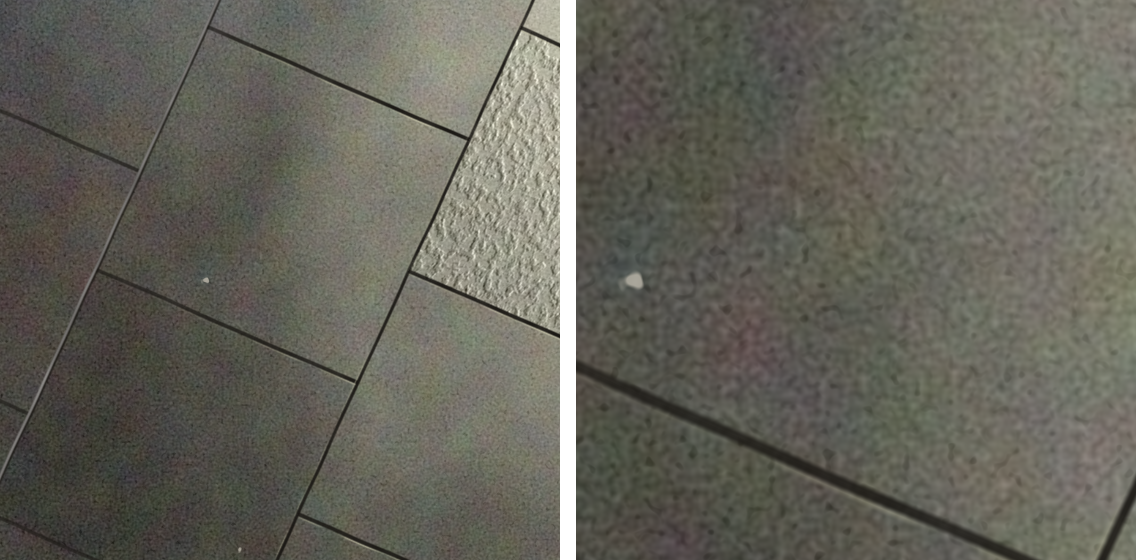
Left, the full canvas; right, a detail of the centre.
This texture is drawn by a Shadertoy shader. Its source:

```glsl
// Slanted stone paving: three columns of square slabs with staggered cross joints,
// lit from the upper right. Slabs come from a skewed grid with a per-column shift;
// stains, grain and the one riven slab are built from gradient noise.

const vec2 ACROSS = vec2(0.909, -0.416);   // normal of the long joints
const vec2 ALONG = vec2(0.397, 0.918);     // normal of the cross joints
const vec2 SLAB = vec2(0.510, 0.4765);     // slab pitch in canvas units
const vec3 STONE_TINT = vec3(1.0, 0.99, 0.89);
const vec3 GAP_COLOR = vec3(0.10, 0.09, 0.075);
const vec3 EDGE_COLOR = vec3(0.74, 0.73, 0.63);

vec2 hash2(vec2 p) {
    vec3 q = fract(p.xyx * vec3(0.1031, 0.1030, 0.0973));
    q += dot(q, q.yzx + 33.33);
    return fract((q.xx + q.yz) * q.zy);
}

float cornerSlope(vec2 cell, vec2 offset) {
    return dot(hash2(cell) * 2.0 - 1.0, offset);
}

float gradientNoise(vec2 p) {
    vec2 i = floor(p), f = fract(p), e = vec2(1.0, 0.0);
    vec2 w = f * f * f * (f * (f * 6.0 - 15.0) + 10.0);
    float low = mix(cornerSlope(i, f), cornerSlope(i + e, f - e), w.x);
    float high = mix(cornerSlope(i + e.yx, f - e.yx), cornerSlope(i + 1.0, f - 1.0), w.x);
    return mix(low, high, w.y);
}

float fbm(vec2 p, int octaves) {
    float sum = 0.0, gain = 1.0;
    for (int i = 0; i < octaves; i++) {
        sum += gain * gradientNoise(p);
        p = mat2(1.6, 1.2, -1.2, 1.6) * p + 17.3;
        gain *= 0.55;
    }
    return sum;
}

// Soft-edged line around d = 0
float band(float d, float halfWidth, float soft) {
    return 1.0 - smoothstep(halfWidth - soft, halfWidth + soft, abs(d));
}

float softSpot(vec2 p, vec2 center, vec2 radius) {
    vec2 r = (p - center) / radius;
    return exp(-dot(r, r));
}

// Brightness of the raking light over the floor
float lampLight(vec2 p) {
    float reach = clamp((dot(p, vec2(0.8, 0.35)) - 0.15) / 0.85, 0.0, 1.3);
    return mix(0.262, 0.57, pow(reach, 1.35));
}

// Broad worn patches, polished or darkened
float wear(vec2 p) {
    return 0.06 * softSpot(p, vec2(0.63, 0.60), vec2(0.11, 0.24))
         + 0.05 * softSpot(p, vec2(0.80, 0.86), vec2(0.10, 0.12))
         + 0.04 * softSpot(p, vec2(0.66, 0.24), vec2(0.10, 0.16))
         - 0.06 * softSpot(p, vec2(0.50, 0.77), vec2(0.09, 0.12))
         - 0.04 * softSpot(p, vec2(0.42, 0.60), vec2(0.13, 0.12))
         - 0.06 * softSpot(p, vec2(0.58, 0.98), vec2(0.10, 0.08))
         - 0.09 * softSpot(p, vec2(0.95, 0.04), vec2(0.26, 0.13));
}

// Height of the riven slab: densely chipped surface
float rivenHeight(vec2 q) {
    return smoothstep(-0.45, 0.20, fbm(q * vec2(66.0, 46.0), 3));
}

float rivenRelief(vec2 q) {
    return rivenHeight(q + vec2(0.003, 0.002)) - rivenHeight(q);
}

vec3 stains(vec2 p) {
    return vec3(fbm(p * 15.0 + 3.0, 4), fbm(p * 14.0 + 41.0, 4), fbm(p * 15.0 + 87.0, 4));
}

void mainImage(out vec4 fragColor, in vec2 fragCoord) {
    vec2 p = fragCoord / iResolution.y;
    float soft = max(0.0020, 0.8 / iResolution.y);

    // Slab grid: column first, then rows shifted by column
    vec2 q = vec2(dot(p, ACROSS), dot(p, ALONG));
    vec2 wobble = 0.003 * vec2(gradientNoise(p * 9.0), gradientNoise(p * 9.0 + 50.0));
    float u = (q.x + wobble.x + 0.061) / SLAB.x;
    float column = floor(u);
    float shift = 0.068 + 0.2055 * abs(column) + 0.0135 * column;
    float v = (q.y + wobble.y - shift) / SLAB.y;
    float row = floor(v);
    float seam = round(u);
    vec2 d = (vec2(u, v) - round(vec2(u, v))) * SLAB;

    // Stone tone, cloudy wear and coloured stains
    float bright = step(0.5, column) * step(0.5, row);
    float riven = bright * step(row, 1.5);
    float tone = lampLight(p) + wear(p) + 0.02 * (hash2(vec2(column, row) + 7.0).x - 0.5);
    tone -= 0.025 * step(abs(column), 0.5) * step(abs(row), 0.5);
    tone += 0.085 * bright + 0.035 * fbm(p * 7.0 + 12.0, 3);
    vec3 color = tone * STONE_TINT;
    color += 0.042 * stains(p) * (1.0 - 0.6 * bright);
    color += vec3(-0.02, 0.0, 0.04) * smoothstep(0.55, 1.1, p.y - 0.35 * p.x);
    color += vec3(0.018, -0.006, 0.0) * softSpot(p, vec2(0.08, 0.60), vec2(0.24, 0.30));

    // Fine grain with sparse dark specks, and riven relief
    float specks = smoothstep(0.16, 0.45, gradientNoise(p * 150.0 + 31.0));
    color += 0.11 * gradientNoise(p * 205.0) + 0.055 * gradientNoise(p * 115.0 + 9.0);
    color -= 0.06 * (specks - 0.12);
    color += riven * (0.33 * rivenRelief(q) + 0.05 * (rivenHeight(q) - 0.7));

    // Cross joints: soft dark gap, uneven in depth, with a worn lit lower lip
    float lit = smoothstep(0.1, 0.8, p.x);
    float lipWear = smoothstep(-0.3, 0.25, gradientNoise(p * 14.0 + 5.0));
    float depth = min(1.0, 0.93 + 0.3 * gradientNoise(p * 24.0 + 70.0));
    float lip = band(d.y + 0.0050, 0.0015, soft) * lit * lipWear;
    color = mix(color, EDGE_COLOR * (0.6 + 0.4 * lit), 0.9 * lip);
    color = mix(color, GAP_COLOR, band(d.y, 0.0033, soft) * depth * mix(0.65, 1.0, lit));

    // Long joints: the left one filled with pale grout, the right one open
    float pale = 1.0 - step(0.5, abs(seam));
    float sideLip = band(d.x + 0.0045, 0.0012, soft) * lipWear * (1.0 - pale);
    color = mix(color, EDGE_COLOR * 0.85, sideLip * 0.55);
    float gap = band(d.x - 0.0012 * pale, mix(0.0027, 0.0040, pale), soft);
    color = mix(color, GAP_COLOR, gap * depth * mix(0.95, 0.75, pale));
    vec3 grout = vec3(0.50, 0.49, 0.48) + 0.16 * gradientNoise(p * 20.0);
    color = mix(color, grout, pale * band(d.x + 0.0010, 0.0024, soft) * 0.9);

    // Two small pale chips
    for (int i = 0; i < 2; i++) {
        vec2 chip = mix(vec2(0.365, 0.500), vec2(0.428, 0.019), float(i));
        float r = length(p - chip) + 0.008 * gradientNoise(p * 120.0);
        float size = mix(0.0055, 0.0028, float(i));
        color = mix(color, vec3(0.74, 0.72, 0.67), 0.8 * (1.0 - smoothstep(size - soft, size + soft, r)));
    }

    fragColor = vec4(clamp(color, 0.0, 1.0), 1.0);
}
```
